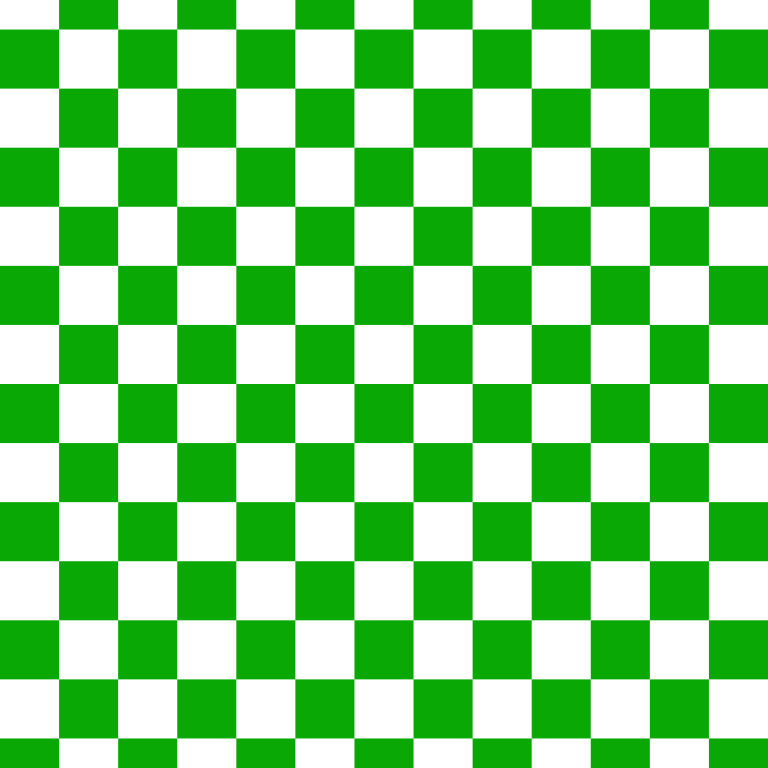
Give the GLSL for this pattern, as a WebGL 2 fragment shader.

```glsl
#version 300 es
precision highp float;

// A flat two-colour checkerboard, thirteen cells across and down, with
// the rows shifted by half a cell. Each axis gives a signed square wave;
// the product of the two waves picks the colour, with smoothed edges.

#define CELLS 13.0
#define ROW_SHIFT 0.5
#define EDGE_WIDTH 1.0
#define GREEN vec3(0.04, 0.66, 0.02)
#define WHITE vec3(1.0)

uniform vec2 u_resolution;
out vec4 fragColor;

// Signed distance to the nearest cell edge: positive in even cells.
vec2 signedEdgeDistance(vec2 cell) {
    return 0.5 - abs(mod(cell + 0.5, 2.0) - 1.0);
}

// Box-filtered square wave from -1 to 1 along each axis.
vec2 squareWave(vec2 cell, vec2 filterWidth) {
    return clamp(2.0 * signedEdgeDistance(cell) / filterWidth, -1.0, 1.0);
}

void main() {
    // Cell coordinates, and the size of one pixel in cells.
    vec2 uv = gl_FragCoord.xy / u_resolution;
    vec2 cell = uv * CELLS + vec2(0.0, ROW_SHIFT);
    vec2 filterWidth = EDGE_WIDTH * CELLS / u_resolution;

    // Cells of equal parity are green.
    vec2 wave = squareWave(cell, filterWidth);
    float greenCoverage = 0.5 + 0.5 * wave.x * wave.y;

    fragColor = vec4(mix(WHITE, GREEN, greenCoverage), 1.0);
}
```
